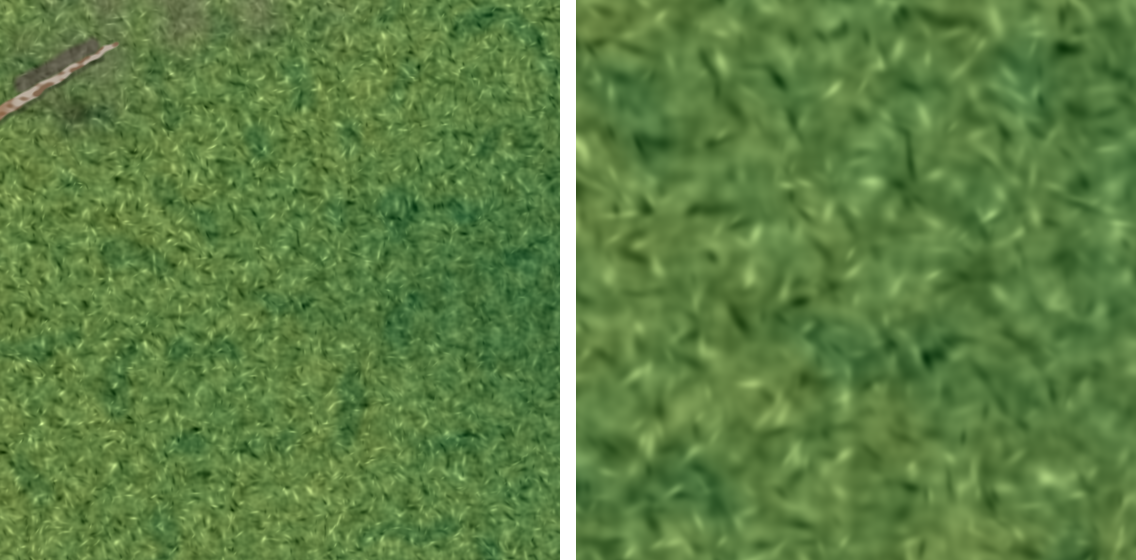
Left, the full canvas; right, a detail of the centre.
A WebGL 2 fragment shader for this texture:

```glsl
#version 300 es
precision highp float;
uniform vec2 u_resolution;
out vec4 fragColor;

vec2 hash2(vec2 cell) {
    uvec2 q = uvec2(ivec2(cell) + 4096);
    uint h = q.x * 73856093u ^ q.y * 19349663u;
    h = (h ^ (h >> 15)) * 2246822519u;
    h = (h ^ (h >> 13)) * 3266489917u;
    h ^= h >> 16;
    return vec2(h & 65535u, h >> 16) / 65535.0;
}

float cornerSlope(vec2 cell, vec2 offset) {
    float a = 6.2832 * hash2(cell).x;
    return dot(vec2(cos(a), sin(a)), offset);
}

// Gradient noise, roughly -0.7 to 0.7
float noise(vec2 p) {
    vec2 i = floor(p), f = p - i;
    vec2 u = f * f * f * (f * (f * 6.0 - 15.0) + 10.0);
    vec2 e = vec2(1, 0);
    return mix(mix(cornerSlope(i, f), cornerSlope(i + e, f - e), u.x),
               mix(cornerSlope(i + e.yx, f - e.yx), cornerSlope(i + 1.0, f - 1.0), u.x), u.y);
}

// Soft elongated flecks, one per cell, turned around a main angle
float flecks(vec2 p, float angle, float spread, vec2 size) {
    vec2 home = floor(p);
    float sum = 0.0;
    for (int y = -1; y <= 1; y++)
    for (int x = -1; x <= 1; x++) {
        vec2 cell = home + vec2(x, y);
        vec2 look = hash2(cell + 517.0);
        vec2 d = p - cell - hash2(cell);
        float a = angle + spread * (look.x - 0.5);
        d = vec2(dot(d, vec2(cos(a), sin(a))), dot(d, vec2(-sin(a), cos(a))));
        d /= size * (0.7 + 0.5 * look.x);
        sum += look.y * look.y * exp(-dot(d, d));
    }
    return sum;
}

float segment(vec2 p, vec2 a, vec2 b) {
    vec2 ab = b - a;
    return length(p - a - ab * clamp(dot(p - a, ab) / dot(ab, ab), 0.0, 1.0));
}

// Falloff from 1 at the centre of an ellipse
float patchMask(vec2 p, vec2 centre, vec2 radius) {
    vec2 d = (p - centre) / radius;
    return exp(-dot(d, d));
}

void main() {
    vec2 p = gl_FragCoord.xy / u_resolution;
    vec2 warp = vec2(noise(p * 17.0 + 40.0), noise(p * 17.0 + 90.0));
    vec2 w = p + 0.012 * warp;
    float broad = noise(p * 4.0 + 7.0);
    float clump = smoothstep(0.12, 0.5, noise(w * 12.0 + 23.0));

    // Turf tone: soft mottling, then bright blades and dark gaps
    float tone = 0.09 * noise(w * 24.0) + 0.13 * noise(w * 56.0 + 11.0) + 0.09 * noise(p * 105.0);
    float blades = 0.27 * flecks(w * 45.0, 1.1, 2.6, vec2(0.34, 0.15))
                 + 0.17 * flecks(w * 66.0 + 300.0, 2.2, 3.1, vec2(0.38, 0.19));
    float gaps = 0.20 * flecks(w * 40.0 + 700.0, -0.75, 1.5, vec2(0.42, 0.16))
               + 0.15 * flecks(w * 60.0 + 900.0, -0.6, 2.4, vec2(0.38, 0.18));

    // Cool shade on the right, dry ground at the upper left
    float shade = patchMask(w, vec2(1.0, 0.48), vec2(0.2, 0.3))
                + 0.6 * patchMask(w, vec2(0.72, 0.48), vec2(0.22, 0.17));
    shade = clamp(shade * (0.85 + 0.9 * broad), 0.0, 1.0);
    float dry = patchMask(w, vec2(0.32, 1.0), vec2(0.24, 0.09))
              + 0.7 * patchMask(w, vec2(0.13, 0.85), vec2(0.13, 0.1));
    dry = clamp(dry * (0.9 + noise(w * 14.0 + 60.0)), 0.0, 1.0);
    float calm = 1.0 - 0.5 * max(shade, dry);
    tone += calm * (blades - gaps) - 0.07 * clump - 0.075 * shade + 0.03 * broad;

    vec3 color = vec3(0.38, 0.51, 0.26) + tone * vec3(1.0, 1.0, 0.76);
    float warmth = 0.5 * broad + 0.35 * noise(w * 22.0 + 130.0) + 0.35 * (0.45 - p.x);
    color += warmth * vec3(0.07, 0.0, -0.03);
    color += (shade + 0.8 * clump) * vec3(-0.035, 0.0, 0.025);
    color = mix(color, vec3(0.44, 0.45, 0.34) + 0.8 * tone, 0.65 * dry);
    color *= 1.0 - 0.3 * patchMask(w, vec2(0.14, 0.795), vec2(0.04, 0.03));

    // Weathered stick with a shaded hollow along its upper side
    vec2 s = p + 0.006 * vec2(noise(p * 34.0), noise(p * 34.0 + 50.0));
    float hollow = segment(s, vec2(0.04, 0.85), vec2(0.165, 0.92));
    color = mix(color, vec3(0.37, 0.35, 0.3) + 0.6 * tone, 0.85 * smoothstep(0.021, 0.007, hollow));
    float under = segment(s, vec2(0.0, 0.784), vec2(0.18, 0.898));
    color *= 1.0 - 0.3 * smoothstep(0.01, 0.002, under);
    float stick = segment(s, vec2(-0.02, 0.787), vec2(0.205, 0.922));
    float thickness = mix(0.012, 0.006, smoothstep(0.0, 0.2, p.x));
    vec3 bark = mix(vec3(0.52, 0.4, 0.31), vec3(0.77, 0.71, 0.66),
                    smoothstep(-0.25, 0.2, noise(p * vec2(45.0, 75.0) + 5.0)));
    bark = mix(bark, vec3(0.57, 0.38, 0.25), 0.6 * smoothstep(0.035, 0.0, p.x));
    color = mix(color, bark, 0.92 * smoothstep(thickness + 0.002, thickness - 0.004, stick));

    fragColor = vec4(clamp(color, 0.0, 1.0), 1.0);
}
```
